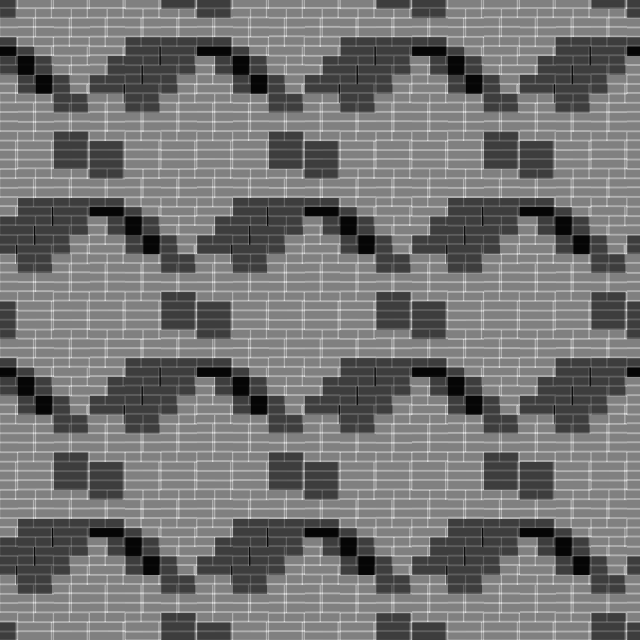
Write a three.js fragment shader that draws this pattern.

```glsl
// Grey brick wall with staggered dark, stepped clusters of bricks.
// Two brick sheets, one course row apart, overlap on a 12 by 17 cell tile;
// summed rectangles darken the bricks, and translucent mortar lies on top.
varying vec2 vUv;

const vec2 CELL = vec2(0.028, 0.01475);  // half brick wide, one row high
const vec2 SOFT = 0.001 / CELL;          // edge softness, in cells

float hash(vec2 p) {
  vec3 h = fract(vec3(p.xyx) * 0.1031);
  h += dot(h, h.yzx + 33.33);
  return fract((h.x + h.y) * h.z);
}

// Coverage of a line or slab of the given half width.
float band(float d, float halfWidth, float soft) {
  return 1.0 - smoothstep(halfWidth - soft, halfWidth + soft, abs(d));
}

// Rectangle of bricks, wrapped across the tile, with a narrow gap at its right.
float block(vec2 q, float col, float row, float w, float h) {
  w -= 0.1;
  float dx = mod(q.x - col - 0.5 * w + 6.0, 12.0) - 6.0;
  float dy = q.y - row - 0.5 * h;
  return band(dx, 0.5 * w, SOFT.x) * band(dy, 0.5 * h, SOFT.y);
}

// Upright joints of one sheet: three low courses, then three tall ones.
float uprights(vec2 q, float sheet) {
  float row = mod(floor(q.y) - sheet, 17.0);
  float course = row < 6.0 ? floor(row / 2.0) : 3.0 + floor((row - 6.0) / 4.0);
  float x = q.x - course + 0.02 + 0.11 * sheet;
  return band(mod(x + 1.0, 2.0) - 1.0, 0.036, SOFT.x);
}

// Number of dark layers over a point.
float darkLayers(vec2 q) {
  // Broad cluster
  float s = block(q, 4.0, 0.0, 6.0, 2.0) + block(q, 8.0, 1.0, 3.0, 1.0);
  s += block(q, 3.0, 2.0, 5.0, 2.0) + block(q, 2.0, 4.0, 5.0, 2.0);
  s += block(q, 4.0, 6.0, 2.0, 2.0);
  // Descending stair, black where its bricks overlap
  for (int i = 0; i < 2; i++) {
    float k = float(i);
    s += block(q, 9.0 + k, 2.0 + 2.0 * k, 2.0, 2.0);
    s += block(q, 10.0 + k, 2.0 + 2.0 * k, 2.0, 2.0);
  }
  s += block(q, 12.0, 6.0, 2.0, 2.0);
  // Thin overlap seams
  for (int i = 0; i < 3; i++) {
    float k = float(i);
    s += block(q, 5.9 - k, 1.0 + 2.0 * k, 0.17, 2.0);
  }
  // Pair of tall patches
  s += block(q, 0.0, 10.0, 2.0, 4.0) + block(q, 2.0, 11.0, 2.0, 4.0);
  return min(s, 2.0);
}

void main() {
  // Tile coordinates run right and down; odd tile rows shift by half a tile.
  vec2 p = (vec2(vUv.x, 1.0 - vUv.y) - vec2(0.084, 0.058)) / CELL;
  float tileRow = floor(p.y / 17.0);
  vec2 q = vec2(p.x - 6.0 * mod(tileRow, 2.0), p.y - 17.0 * tileRow);

  // Mortar, with slightly uneven bed lines
  float bed = floor(p.y + 0.5);
  float wobble = 0.08 * (hash(vec2(floor(p.x / 2.0), bed) + 90.0) - 0.5);
  float mortar = band(p.y - bed + 0.06 + wobble, 0.1, SOFT.y);
  mortar += uprights(q, 0.0) + uprights(q, 1.0);
  mortar = max(mortar, block(q, 13.8, 5.0, 0.3, 1.0));
  mortar *= 0.94 + 0.12 * hash(floor(p) + 170.0);

  // Dark bricks dim the mortar as well
  float s = darkLayers(q);
  float first = min(s, 1.0);
  float second = max(s - 1.0, 0.0);
  float shade = 0.5 - 0.26 * first - 0.22 * second;
  shade += min(mortar, 1.9) * (0.19 - 0.06 * first - 0.11 * second);
  gl_FragColor = vec4(vec3(shade), 1.0);
}
```
